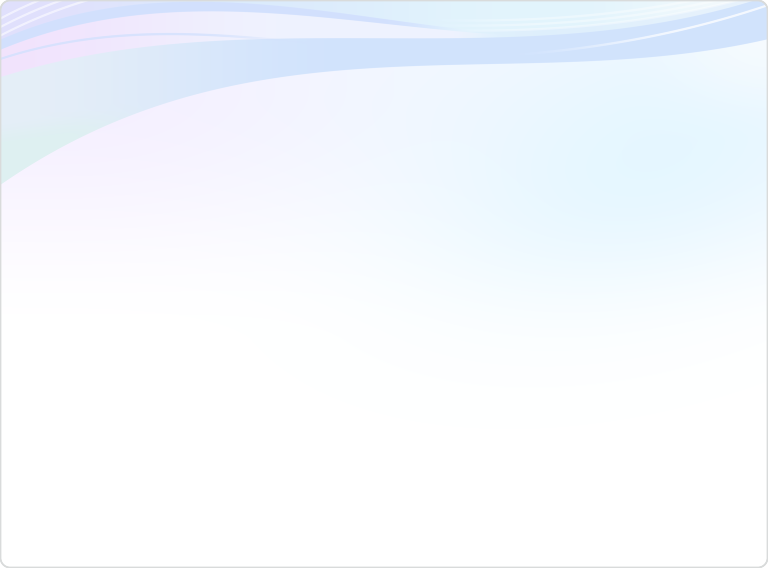
Write a Shadertoy shader that draws this background.

```glsl
// Pale card with soft ribbons sweeping along its top and a pastel wash below.
// Each ribbon edge is a cubic given by its depth at four even stations across;
// layers are painted back to front, then framed by a rounded hairline border.

// Edge depths below the top, in percent of canvas height, at x = 0, 1/3, 2/3, 1
const vec4 RIBBON_LOW    = vec4(32.6, 14.3, 11.2, 6.9);
const vec4 RIBBON_TOP    = vec4(13.6, 6.9, 6.5, -0.7);
const vec4 STRIPE_LOW    = vec4(8.8, 2.2, 6.2, 0.0);
const vec4 STRIPE_TOP    = vec4(7.0, 0.7, 6.0, 0.0);
const vec4 BLUE_THREAD   = vec4(10.4, 6.7, 10.6, 0.0);
const vec4 WHITE_THREAD  = vec4(7.0, 9.7, 9.7, 0.9);
const vec4 CYAN_FOLD     = vec4(0.0, 3.5, 5.3, -1.4);
const vec4 LEFT_FAN      = vec4(6.3, -4.0, 0.0, 0.0);
const vec4 LEFT_FAN_STEP = vec4(-1.5, -1.0, 0.0, 0.0);

const vec3 WHITE       = vec3(1.0);
const vec3 LAVENDER    = vec3(0.960, 0.938, 1.0);
const vec3 ICE         = vec3(0.950, 0.970, 1.0);
const vec3 CYAN_GLOW   = vec3(0.895, 0.966, 1.0);
const vec3 PINK        = vec3(0.945, 0.890, 0.990);
const vec3 PALE_BLUE   = vec3(0.935, 0.950, 0.995);
const vec3 LILAC       = vec3(0.880, 0.880, 0.990);
const vec3 SKY         = vec3(0.860, 0.920, 0.990);
const vec3 AQUA        = vec3(0.885, 0.955, 0.990);
const vec3 STRIPE_BLUE = vec3(0.825, 0.880, 0.992);
const vec3 RIBBON_BLUE = vec3(0.820, 0.890, 0.990);
const vec3 RIBBON_MIST = vec3(0.895, 0.932, 0.970);
const vec3 TEAL        = vec3(0.870, 0.940, 0.945);
const vec3 BORDER_GREY = vec3(0.850, 0.860, 0.860);

const vec2  GLOW_CENTER   = vec2(0.85, 0.28);
const vec2  GLOW_RADIUS   = vec2(0.27, 0.24);
const float CORNER_RADIUS = 0.018;
const float BORDER_WIDTH  = 0.0025;
const float THREAD_WIDTH  = 0.0018;
const int   FAN_LINES     = 3;

// Cubic through four evenly spaced depths, returned as a fraction of height
float edgeDepth(float x, vec4 k) {
    float u = 3.0 * x, a = u - 1.0, b = u - 2.0, c = u - 3.0;
    vec4 w = vec4(-a * b * c / 6.0, u * b * c / 2.0, -u * a * c / 2.0, u * a * b / 6.0);
    return dot(w, k) * 0.01;
}

// 1 below the edge, 0 above it
float below(float depth, float edge, float pixel) {
    return smoothstep(-0.7 * pixel, 0.7 * pixel, depth - edge);
}

// Thin line following an edge
float thread(vec2 p, vec4 k, float pixel) {
    float away = abs(p.y - edgeDepth(p.x, k));
    return 1.0 - smoothstep(THREAD_WIDTH - 0.5 * pixel, THREAD_WIDTH + 0.8 * pixel, away);
}

// Lavender to ice wash with a cyan glow, fading to white downwards
vec3 wash(vec2 p) {
    vec3 tint = mix(LAVENDER, ICE, smoothstep(0.08, 0.62, p.x));
    float fade = 1.0 - smoothstep(0.16, 0.60, p.y);
    vec3 color = mix(WHITE, tint, fade);
    vec2 q = (p - GLOW_CENTER) / GLOW_RADIUS;
    q.x += 0.35 * q.y;
    color = mix(color, CYAN_GLOW, 0.95 * exp(-dot(q, q)));
    float paleCorner = smoothstep(0.8, 1.0, p.x) * (1.0 - smoothstep(0.06, 0.25, p.y));
    return mix(color, vec3(0.97, 0.985, 0.995), 0.8 * paleCorner);
}

// Everything above the broad ribbon: veil, stripe, folds and fans
vec3 upperFolds(vec2 p, float pixel) {
    vec3 color = mix(LILAC, SKY, smoothstep(0.05, 0.3, p.x));
    color = mix(color, AQUA, smoothstep(0.35, 0.65, p.x));
    color = mix(color, vec3(0.96, 0.98, 0.99), smoothstep(0.72, 1.0, p.x));

    float leftSide = 1.0 - smoothstep(0.1, 0.2, p.x);
    float rightSide = smoothstep(0.55, 0.7, p.x);
    float foldShade = below(p.y, edgeDepth(p.x, CYAN_FOLD), pixel);
    color = mix(color, SKY, 0.5 * foldShade * rightSide);
    for (int i = 0; i < FAN_LINES; i++) {
        float n = float(i);
        color = mix(color, WHITE, 0.55 * leftSide * thread(p, LEFT_FAN + n * LEFT_FAN_STEP, pixel));
        color = mix(color, WHITE, 0.35 * rightSide * thread(p, CYAN_FOLD - 0.9 * n, pixel));
    }

    float stripe = below(p.y, edgeDepth(p.x, STRIPE_TOP), pixel);
    color = mix(color, STRIPE_BLUE, stripe * (1.0 - smoothstep(0.5, 0.62, p.x)));
    vec3 veil = mix(PINK, PALE_BLUE, smoothstep(0.0, 0.4, p.x));
    float veilMask = below(p.y, edgeDepth(p.x, STRIPE_LOW), pixel);
    color = mix(color, veil, veilMask * (1.0 - smoothstep(0.58, 0.66, p.x)));
    return color;
}

// Broad ribbon: misty teal on the left turning clear blue
vec3 ribbon(vec2 p) {
    vec3 color = mix(RIBBON_MIST, RIBBON_BLUE, smoothstep(0.02, 0.46, p.x));
    float tealPart = smoothstep(0.21, 0.26, p.y + 0.2 * p.x);
    return mix(color, TEAL, tealPart * (1.0 - smoothstep(0.08, 0.22, p.x)));
}

void mainImage(out vec4 fragColor, in vec2 fragCoord) {
    float pixel = 1.0 / iResolution.y;
    vec2 uv = fragCoord / iResolution.xy;
    vec2 p = vec2(uv.x, 1.0 - uv.y);

    // Layers
    vec3 color = upperFolds(p, pixel);
    color = mix(color, ribbon(p), below(p.y, edgeDepth(p.x, RIBBON_TOP), pixel));
    float blueFade = 1.0 - smoothstep(0.25, 0.42, p.x);
    color = mix(color, STRIPE_BLUE, 0.8 * blueFade * thread(p, BLUE_THREAD, pixel));
    float whiteFade = smoothstep(0.66, 0.9, p.x);
    color = mix(color, WHITE, 0.75 * whiteFade * thread(p, WHITE_THREAD, pixel));
    color = mix(color, wash(p), below(p.y, edgeDepth(p.x, RIBBON_LOW), pixel));

    // Rounded hairline frame
    vec2 halfSize = 0.5 * vec2(iResolution.x / iResolution.y, 1.0);
    vec2 corner = abs(fragCoord * pixel - halfSize) - halfSize + CORNER_RADIUS;
    float outside = length(max(corner, 0.0)) + min(max(corner.x, corner.y), 0.0) - CORNER_RADIUS;
    color = mix(color, BORDER_GREY, smoothstep(-0.5 * pixel, 0.5 * pixel, outside + BORDER_WIDTH));
    color = mix(color, WHITE, smoothstep(0.0, pixel, outside));
    fragColor = vec4(color, 1.0);
}
```
